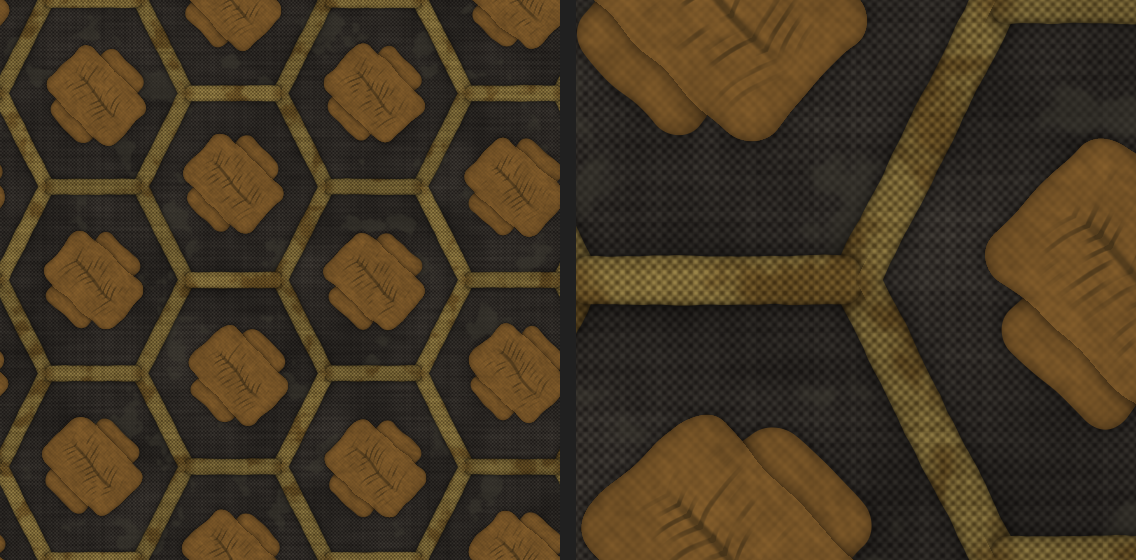
Left: the whole. Right: its middle third, enlarged.
Reproduce this pattern procedurally as a WebGL 1 fragment shader.

```glsl
precision highp float;
// Woven dark cloth with a honeycomb of ochre tape strips and a stitched cross patch in each cell.

uniform vec2 u_resolution;

#define ROWS 3.0
#define COLUMN_PERIOD 1.5
#define THREADS 320.0
#define STRIP_HALF_WIDTH 0.043
#define PATCH_JITTER 0.045
#define STROKE_SPACING 0.028
#define CLOTH_DARK vec3(0.100, 0.087, 0.080)
#define CLOTH_LIGHT vec3(0.220, 0.205, 0.185)
#define TAPE_DARK vec3(0.300, 0.240, 0.110)
#define TAPE_LIGHT vec3(0.570, 0.490, 0.270)
#define PATCH_COLOR vec3(0.460, 0.325, 0.150)
#define INK_COLOR vec3(0.220, 0.165, 0.080)

float hash(vec2 p) {
  vec3 h = fract(vec3(p.xyx) * 0.1031);
  h += dot(h, h.yzx + 33.33);
  return fract((h.x + h.y) * h.z);
}

// Gradient noise that wraps after a whole number of lattice cells
float cornerSlope(vec2 corner, vec2 offset, vec2 period) {
  float angle = 6.28318 * hash(floor(mod(corner + 0.5, period)) + period);
  return dot(vec2(cos(angle), sin(angle)), offset);
}

float gradientNoise(vec2 p, vec2 period) {
  vec2 i = floor(p), f = fract(p);
  vec2 s = f * f * f * (f * (f * 6.0 - 15.0) + 10.0);
  vec2 e = vec2(1.0, 0.0);
  float low = mix(cornerSlope(i, f, period), cornerSlope(i + e, f - e, period), s.x);
  float high = mix(cornerSlope(i + e.yx, f - e.yx, period), cornerSlope(i + 1.0, f - 1.0, period), s.x);
  return mix(low, high, s.y);
}

float fractalNoise(vec2 uv, float cells) {
  float sum = 0.0, gain = 1.0;
  for (int k = 0; k < 4; k++) {
    sum += gain * gradientNoise(uv * cells, vec2(cells));
    cells *= 2.0;
    gain *= 0.55;
  }
  return sum;
}

float roundedBox(vec2 p, vec2 halfSize, float radius) {
  vec2 d = abs(p) - halfSize + radius;
  return length(max(d, 0.0)) + min(max(d.x, d.y), 0.0) - radius;
}

float coverage(float dist) {
  return clamp(0.5 - dist * u_resolution.y / ROWS, 0.0, 1.0);
}

float hexMetric(vec2 p) {
  p = abs(p);
  return max(2.0 * p.y, 2.0 * p.x + p.y);
}

// Plain weave brightness, 0 to 1, with uneven threads
float weave(vec2 uv) {
  vec2 t = uv * THREADS;
  float detail = smoothstep(1.0, 1.5, u_resolution.x / THREADS);
  float knots = sin(3.14159 * t.x) * sin(3.14159 * t.y) * detail;
  float uneven = hash(vec2(floor(t.x), 3.0)) + hash(vec2(7.0, floor(t.y))) - 1.0;
  float slub = gradientNoise(uv * vec2(12.0, 160.0), vec2(12.0, 160.0));
  return 0.5 + 0.42 * knots + 0.16 * uneven * detail + 0.2 * slub;
}

void paintPatch(inout vec3 color, vec2 local, vec2 key, float cloth) {
  vec2 jitter = vec2(hash(key + 11.0), hash(key + 29.0)) - 0.5;
  float angle = -0.764 + 0.08 * (hash(key + 47.0) - 0.5);
  vec2 axis = vec2(cos(angle), sin(angle));
  local -= vec2(0.008, 0.0) + PATCH_JITTER * jitter;
  vec2 m = vec2(dot(local, axis), dot(local, vec2(-axis.y, axis.x)));
  vec2 grainAt = m + key * 3.7 + 8.0;
  float wobble = gradientNoise(grainAt * 9.0, vec2(512.0));
  float grain = gradientNoise(grainAt * vec2(28.0, 60.0), vec2(4096.0));

  // Two crossed bands, the long one on top
  float top = roundedBox(m, vec2(0.250, 0.166), 0.062) + 0.016 * wobble;
  float under = roundedBox(m, vec2(0.143, 0.246), 0.055) + 0.014 * wobble;
  float outline = min(top, under);
  float crease = step(0.0, top) * exp(-top / 0.012);
  vec3 patchColor = PATCH_COLOR * (0.94 + 0.12 * cloth + 0.12 * grain + 0.10 * wobble);
  patchColor *= 1.0 - 0.35 * crease - 0.28 * exp(min(outline, 0.0) / 0.012);

  // Feathered ink strokes on both sides of a central spine
  float spineY = m.y + 0.014 * sin(m.x * 14.0) + 0.01 * wobble;
  float slant = m.x + 0.45 * abs(spineY) - 1.6 * spineY * spineY + 0.012 * wobble;
  float wave = 0.5 + 0.5 * cos(6.28318 * slant / STROKE_SPACING);
  float area = smoothstep(0.21, 0.13, abs(m.x)) * smoothstep(0.15, 0.05, abs(spineY));
  float broken = smoothstep(-0.25, 0.3, gradientNoise(grainAt * vec2(22.0, 12.0), vec2(1024.0)));
  float strokes = smoothstep(0.6, 0.95, wave) * area * broken;
  float spine = smoothstep(0.012, 0.003, abs(spineY)) * smoothstep(0.19, 0.10, abs(m.x));
  patchColor = mix(patchColor, INK_COLOR, min(0.58 * strokes + 0.55 * spine, 0.75));
  color *= 1.0 - 0.3 * exp(-max(outline, 0.0) / 0.012);
  color = mix(color, patchColor, coverage(outline));
}

void paintStrip(inout vec3 color, float dist, vec2 key, float cloth, float stain) {
  vec3 tape = mix(TAPE_DARK, TAPE_LIGHT, cloth) * (0.92 + 0.16 * hash(key));
  tape *= mix(vec3(1.0), vec3(0.72, 0.62, 0.48), stain);
  tape *= 1.0 - 0.4 * exp(min(dist, 0.0) / 0.006);
  color *= 1.0 - 0.35 * exp(-max(dist, 0.0) / 0.012);
  color = mix(color, tape, coverage(dist));
}

void main() {
  vec2 uv = gl_FragCoord.xy / u_resolution;
  vec2 q = uv * ROWS;

  // Nearest cell of two staggered lattices
  vec2 period = vec2(COLUMN_PERIOD, 1.0);
  vec2 even = mod(q, period) - 0.5 * period + vec2(0.25, 0.0);
  even.x -= step(0.75, even.x) * COLUMN_PERIOD;
  vec2 odd = mod(q + vec2(0.25, 0.5), period) - vec2(1.5, 0.5);
  odd.x += step(odd.x, -0.75) * COLUMN_PERIOD;
  vec2 local = hexMetric(even) < hexMetric(odd) ? even : odd;
  vec2 center = q - local;
  vec2 cellKey = floor(mod(floor(center * 4.0 + 0.5) + 0.5, 12.0));

  // Worn cloth
  float cloth = clamp(weave(uv), 0.0, 1.0);
  float wear = fractalNoise(uv, 7.0);
  float blotch = smoothstep(0.28, 0.48, fractalNoise(uv + 0.37, 11.0));
  vec3 color = mix(CLOTH_DARK, CLOTH_LIGHT, cloth) * (1.0 + 0.28 * wear);
  color = mix(color, vec3(0.25, 0.24, 0.20), 0.42 * blotch);
  paintPatch(color, local, cellKey, cloth);

  // Tape along the cell edges
  vec2 a = abs(local), side = sign(local);
  float width = STRIP_HALF_WIDTH + 0.004 * fractalNoise(uv, 24.0);
  vec2 s = a - vec2(0.375, 0.25), dir = vec2(0.4472, -0.8944);
  vec2 along = vec2(dot(s, dir), dot(s, vec2(-dir.y, dir.x)));
  float slanted = roundedBox(along, vec2(0.288, width), 0.03);
  float level = roundedBox(a - vec2(0.0, 0.5), vec2(0.260, width), 0.03);
  vec2 slantedKey = floor(mod((center + side * vec2(0.375, 0.25)) * 8.0 + 0.5, 24.0));
  vec2 levelKey = floor(mod((center + side * vec2(0.0, 0.5)) * 8.0 + 0.5, 24.0));
  float joint = min(length(a - vec2(0.25, 0.5)), length(a - vec2(0.5, 0.0)));
  float stain = 0.75 * smoothstep(0.05, 0.5, fractalNoise(uv + 0.61, 16.0));
  stain = max(stain, 0.7 * smoothstep(0.06, 0.0, joint));
  paintStrip(color, slanted, slantedKey, cloth, stain);
  paintStrip(color, level, levelKey + 31.0, cloth, stain);

  gl_FragColor = vec4(color, 1.0);
}
```
